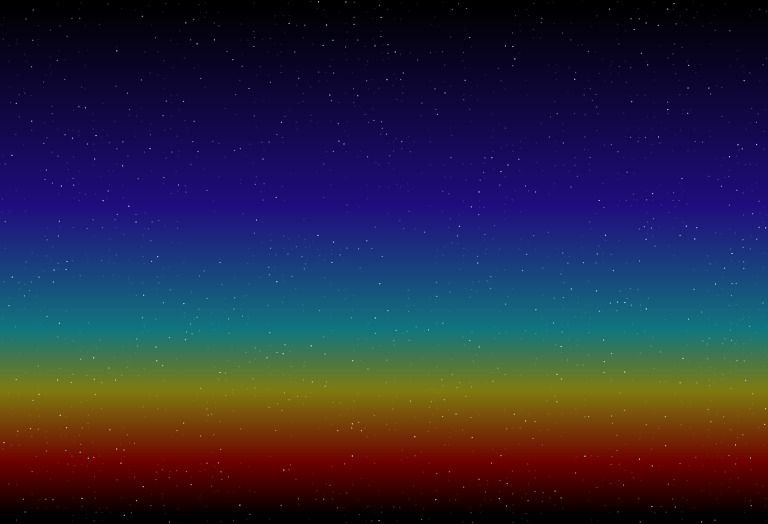
Write a WebGL 1 fragment shader that draws this background.

```glsl
precision highp float;

uniform vec2 u_resolution;

#define STAR_ROWS 75.0
#define STAR_DENSITY 0.24
#define STAR_RADIUS 0.0013
#define STAR_BRIGHTNESS 0.75
#define CLUSTER_SCALE 9.0
#define CLUSTER_AMOUNT 0.45

const vec3 EMBER = vec3(0.43, 0.0, 0.0);
const vec3 OLIVE = vec3(0.50, 0.48, 0.06);
const vec3 TEAL = vec3(0.065, 0.46, 0.49);
const vec3 INDIGO = vec3(0.125, 0.05, 0.495);

vec2 hash22(vec2 p) {
  vec3 q = fract(p.xyx * vec3(0.1031, 0.1030, 0.0973));
  q += dot(q, q.yzx + 33.33);
  return fract((q.xx + q.yz) * q.zy);
}

float cornerSlope(vec2 corner, vec2 offset) {
  return dot(hash22(corner) * 2.0 - 1.0, offset);
}

float gradientNoise(vec2 p) {
  vec2 i = floor(p);
  vec2 f = fract(p);
  vec2 u = f * f * f * (f * (f * 6.0 - 15.0) + 10.0);
  vec2 e = vec2(1.0, 0.0);
  float low = mix(cornerSlope(i, f), cornerSlope(i + e, f - e), u.x);
  float high = mix(cornerSlope(i + e.yx, f - e.yx), cornerSlope(i + 1.0, f - 1.0), u.x);
  return mix(low, high, u.y);
}

float ramp(float start, float end, float x) {
  return clamp((x - start) / (end - start), 0.0, 1.0);
}

// Horizontal bands, from the ground upward
vec3 skyColor(float height) {
  vec3 color = EMBER * ramp(0.015, 0.12, height);
  color = mix(color, OLIVE, ramp(0.12, 0.255, height));
  color = mix(color, TEAL, ramp(0.255, 0.37, height));
  color = mix(color, INDIGO, ramp(0.37, 0.605, height));
  return color * (1.0 - ramp(0.605, 0.985, height));
}

// One possible star per cell, gathered into loose clusters
float starLight(vec2 p, float pixel) {
  vec2 cell = floor(p * STAR_ROWS);
  vec2 place = 0.2 + 0.6 * hash22(cell + 17.0);
  vec2 traits = hash22(cell + 211.0);
  vec2 center = (cell + place) / STAR_ROWS;
  float density = STAR_DENSITY + CLUSTER_AMOUNT * gradientNoise(center * CLUSTER_SCALE);
  float present = step(traits.x, density);
  float brightness = STAR_BRIGHTNESS * (0.12 + 0.88 * pow(traits.y, 4.0));
  float edge = distance(p, center) - STAR_RADIUS;
  return present * brightness * (1.0 - smoothstep(-0.5 * pixel, 0.5 * pixel, edge));
}

void main() {
  float pixel = 1.0 / u_resolution.y;
  vec2 p = gl_FragCoord.xy * pixel;
  vec3 color = skyColor(p.y);
  color = mix(color, vec3(0.9, 0.95, 1.0), starLight(p, pixel));
  gl_FragColor = vec4(color, 1.0);
}
```
